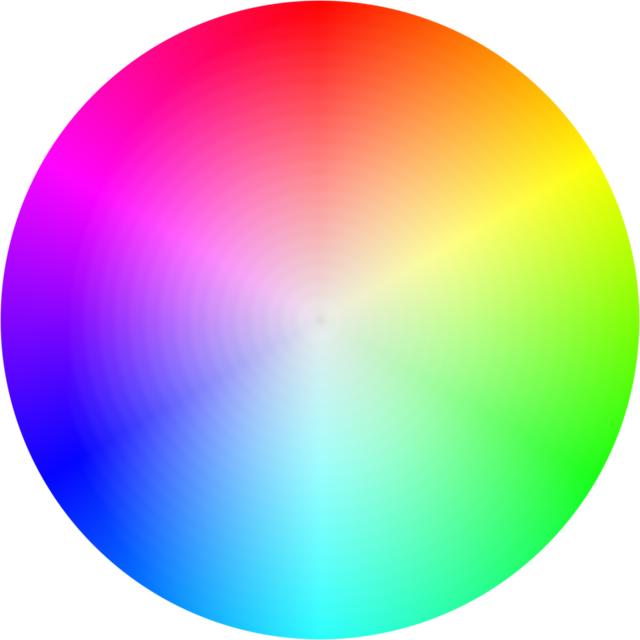
Give the GLSL for this background, as a Shadertoy shader.

```glsl
// A hue wheel filling the canvas on white: the angle selects the hue and the
// radius the saturation, which climbs in soft concentric steps from a pale
// grey centre to a vivid rim.

const float TAU = 6.2831853;

// Pure spectrum colour for a hue in turns.
vec3 spectrum(float hue) {
    vec3 offset = abs(fract(hue + vec3(0.0, 2.0, 1.0) / 3.0) * 6.0 - 3.0);
    return clamp(offset - 1.0, 0.0, 1.0);
}

// Radius from 0 to 1 split into softly joined rings.
float softRings(float radius, float count) {
    float x = radius * count;
    float stepped = floor(x) + smoothstep(0.15, 0.85, fract(x));
    return mix(x, stepped, 0.75) / count;
}

void mainImage(out vec4 fragColor, in vec2 fragCoord) {
    float side = min(iResolution.x, iResolution.y);
    vec2 p = (fragCoord - 0.5 * iResolution.xy) / (0.5 * side);
    float radius = length(p);
    vec2 dir = p / max(radius, 1e-4);

    // Hue runs clockwise from red at the top.
    vec3 pure = spectrum(atan(p.x, p.y) / TAU);

    // The left side saturates early, the bottom stays lighter.
    float strength = 1.0 + 0.25 * max(-dir.x, 0.0) - 0.17 * max(-dir.y, 0.0);
    float saturation = clamp(softRings(radius, 21.0) * strength, 0.0, 0.98);

    // Slightly dim middle with a small grey dot.
    float value = mix(0.93, 0.995, smoothstep(0.0, 0.5, radius));
    value -= 0.06 * exp(-radius * radius / 0.0004);
    vec3 color = mix(vec3(1.0), pure, saturation) * value;

    // Smooth rim against the white surround.
    float pixel = 2.0 / side;
    float disc = 1.0 - smoothstep(-pixel, pixel, radius - 0.998);
    fragColor = vec4(mix(vec3(1.0), color, disc), 1.0);
}
```
